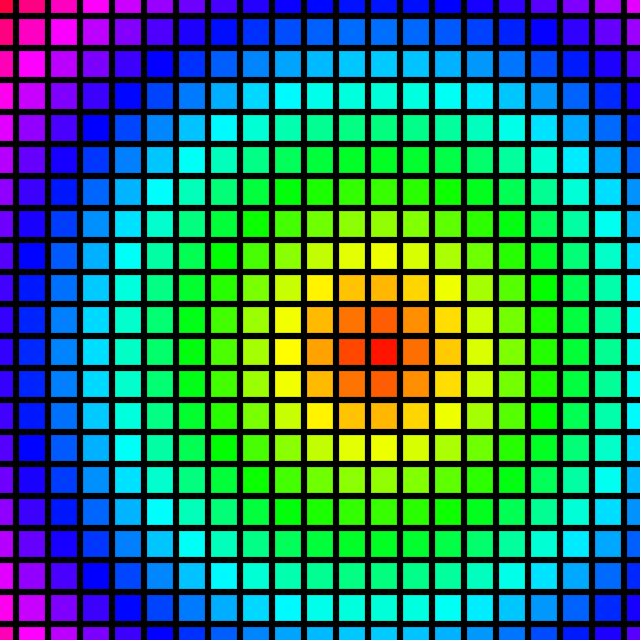
Write a WebGL 2 fragment shader that draws this background.

```glsl
#version 300 es
precision highp float;

uniform vec2 u_resolution;
out vec4 fragColor;

const float CELLS = 20.0;                     // tiles across the canvas
const float TILE_HALF = 0.403;                // half tile width, in cells
const vec2 HUE_CENTER = vec2(0.589, 0.45);    // where the hue is red
const float HUE_RATE = 1.188;                 // hue turns per canvas unit
const vec3 GAP_COLOR = vec3(0.0);

// Fully saturated color for a hue in turns
vec3 hueToRgb(float hue) {
    vec3 wheel = fract(hue + vec3(0.0, 2.0, 1.0) / 3.0);
    return clamp(abs(wheel * 6.0 - 3.0) - 1.0, 0.0, 1.0);
}

// Signed distance to an axis-aligned square
float squareDistance(vec2 p, float halfSize) {
    vec2 d = abs(p) - halfSize;
    return length(max(d, 0.0)) + min(max(d.x, d.y), 0.0);
}

void main() {
    float canvasSize = min(u_resolution.x, u_resolution.y);
    vec2 grid = gl_FragCoord.xy / canvasSize * CELLS;

    // Tiles are centered on whole grid coordinates
    vec2 cell = floor(grid + 0.5);
    vec2 local = grid - cell;

    // One hue per tile, growing with distance from the center
    float hue = HUE_RATE * distance(cell / CELLS, HUE_CENTER);

    // Antialiased tile edges, one pixel wide
    float pixel = CELLS / canvasSize;
    float edge = squareDistance(local, TILE_HALF);
    float tile = clamp(0.5 - edge / pixel, 0.0, 1.0);

    fragColor = vec4(mix(GAP_COLOR, hueToRgb(hue), tile), 1.0);
}
```
